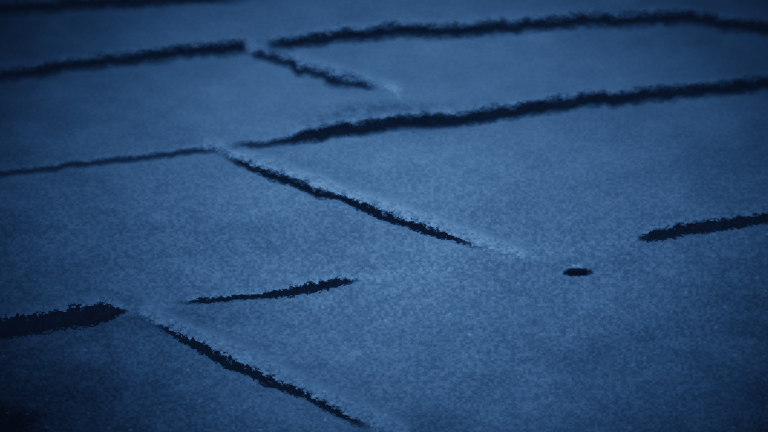
Reproduce this texture procedurally as a Shadertoy shader.

```glsl
// Frosted paving slabs at dusk, with blurred distance and rime along the joints.

float hash(vec2 p) {
    vec3 q = fract(vec3(p.xyx) * 0.1031);
    q += dot(q, q.yzx + 33.33);
    return fract((q.x + q.y) * q.z);
}

float noise(vec2 p) {
    vec2 i = floor(p), f = fract(p);
    f = f * f * (3.0 - 2.0 * f);
    return mix(mix(hash(i), hash(i + vec2(1, 0)), f.x),
               mix(hash(i + vec2(0, 1)), hash(i + vec2(1, 1)), f.x), f.y);
}

float fbm(vec2 p) {
    float sum = 0.0, amp = 0.5;
    for (int i = 0; i < 4; i++) {
        sum += amp * noise(p);
        p = mat2(1.6, 1.2, -1.2, 1.6) * p + 7.3;
        amp *= 0.5;
    }
    return sum;
}

float band(float x, float a, float b, float soft) {
    return smoothstep(a - soft, a + soft, x) * (1.0 - smoothstep(b - soft, b + soft, x));
}

// Dark gap of half-width w around d = 0, with a frosted lip of the given height above it.
float groove(float tone, float base, float d, float w, float lip, float blur, float grain, float mask) {
    float rough = (grain - 0.5) * (0.5 * lip + 0.5 * w);
    float rime = band(d + rough, w * 0.3, w + lip, blur + 0.25 * lip);
    tone = mix(tone, base * (0.8 + 0.55 * grain) + 0.15, rime * mask * 0.75);
    float gap = 1.0 - smoothstep(max(w - blur, 0.0), w + blur, abs(d + rough));
    return mix(tone, 0.1 + 0.12 * base * grain, gap * mask * 0.92);
}

// Joint running down to the right; its gap breaks up along the way.
float crossJoint(float tone, float base, vec2 p, vec2 a, vec2 b, float w, float lip, float blur, float grain) {
    vec2 ab = b - a;
    float along = dot(p - a, ab) / dot(ab, ab);
    float d = dot(p - a, normalize(vec2(-ab.y, ab.x)));
    float clump = noise(vec2(along * 14.0, a.x * 9.0));
    d += 0.008 * (clump - 0.5);
    float mask = band(along, 0.0, 1.0, 0.02);
    float rough = (grain - 0.5) * lip * 0.9;
    float ridge = band(d + rough, -0.2 * lip, lip * (0.6 + 0.5 * clump), blur + 0.004);
    float gapWidth = w * band(along, 0.1, 0.8, 0.12) * (0.45 + 0.9 * clump);
    float gap = 1.0 - smoothstep(max(gapWidth - blur, 0.0), gapWidth + blur, abs(d + 0.5 * lip + 0.5 * rough));
    tone = mix(tone, 0.2, gap * mask * smoothstep(0.0, 0.006, gapWidth) * 0.9);
    return mix(tone, base * (0.85 + 0.55 * grain) + 0.3, ridge * mask * 0.8);
}

// Frosty blue ramp; tone runs from 0 (black gap) to about 6 (lit rime).
vec3 frostRamp(float tone) {
    return vec3(0.02, 0.04, 0.09) + tone * vec3(0.021, 0.069, 0.119)
         + tone * tone * vec3(0.007, 0.003, -0.002);
}

void mainImage(out vec4 fragColor, in vec2 fragCoord) {
    vec2 p = fragCoord / iResolution.y;
    p.x += 0.5 * (16.0 / 9.0 - iResolution.x / iResolution.y);
    float x = p.x;

    // Focus lies on the near joint, falling off with distance
    float focus = 1.0 - smoothstep(0.35, 0.85, p.y);
    float blur = 0.0035 + 0.012 * smoothstep(0.35, 0.95, p.y) + 0.003 * smoothstep(0.2, 0.0, p.y);
    float coarse = fbm(p * vec2(55, 75));
    float fine = fbm(p * vec2(150, 190));
    float grain = clamp(mix(coarse, fine, 0.25 + 0.5 * focus) * 1.6 - 0.25, 0.0, 1.0);

    // Pool of light over the slabs
    vec2 q = (p - vec2(0.93, 0.54)) / vec2(0.89, 0.5);
    float base = max(4.75 - 2.6 * q.x * q.x - 1.4 * q.y * q.y, 0.35);
    float tone = base + 0.9 * (fbm(p * vec2(5, 11)) - 0.47) + 0.5 * (fbm(p * vec2(16, 34)) - 0.47);
    tone += (fine - 0.47) * (0.35 + 1.5 * focus) * (0.3 + 0.2 * base);

    // Long joints, each a height over x
    float wobble = 0.012 * (noise(vec2(x * 11.0, 2.0)) - 0.5) + 0.006 * (noise(vec2(x * 31.0, 5.0)) - 0.5);
    float top = p.y - 0.975 - 0.06 * x - wobble;
    float far = p.y - 0.82 - 0.148 * x + 0.04 * x * x + 0.15 * max(x - 1.6, 0.0) - wobble;
    float middle = p.y - 0.592 - 0.12 * x - 0.008 * band(x, 0.6, 1.5, 0.2) - wobble;
    float near = p.y - 0.236 - 0.145 * x + 0.008 * band(x, 0.5, 1.5, 0.2) - wobble * 0.7;

    tone -= 0.5 * band(x, -1.0, 0.5, 0.2) * (1.0 - smoothstep(-0.02, 0.0, near));
    tone = groove(tone, base, top, 0.010, 0.010, blur, grain, band(x, -1.0, 0.55, 0.1));
    tone = groove(tone, base, far, 0.011, 0.012, blur, grain, 1.0 - 0.8 * band(x, 0.57, 0.62, 0.015));
    tone = crossJoint(tone, base, p, vec2(0.567, 0.893), vec2(0.93, 0.787), 0.014, 0.020, blur, grain);

    // Swollen rime on the middle joint
    vec2 m = (p - vec2(0.90, 0.725)) / vec2(0.23, 0.048);
    float mound = 1.0 - smoothstep(0.5, 1.1, length(m));
    tone = mix(tone, base * (0.55 + 0.5 * grain), mound * 0.75);
    float middleWidth = 0.005 + 0.010 * band(x, 0.68, 2.0, 0.04);
    tone = groove(tone, base, middle, middleWidth, 0.009, blur * 0.85, grain, 0.75 + 0.25 * smoothstep(0.6, 0.7, x));
    tone = crossJoint(tone, base, p, vec2(0.475, 0.666), vec2(1.215, 0.402), 0.011, 0.027, blur * 0.8, grain);

    // Near joint: open at both ends, closed by frost between
    float nearWidth = 0.024 * band(x, -1.0, 0.27, 0.04) + 0.006 * band(x, 0.43, 0.82, 0.04)
                    + 0.005 * band(x, 0.64, 0.79, 0.05) + 0.013 * band(x, 1.49, 2.0, 0.03);
    tone = groove(tone, base, near, nearWidth, 0.010 + 0.6 * nearWidth, blur, grain, smoothstep(0.0, 0.006, nearWidth));
    tone += 0.6 * grain * exp(-abs(near) * 120.0) * band(x, 0.8, 1.5, 0.05);
    tone = crossJoint(tone, base, p, vec2(0.324, 0.280), vec2(0.94, -0.012), 0.012, 0.034, blur, grain);

    // Scattered crystals on the near slabs
    vec2 cell = p * vec2(42, 60), id = floor(cell);
    vec2 spot = fract(cell) - 0.3 - 0.4 * vec2(hash(id), hash(id + 17.0));
    float crystal = step(0.9, hash(id + 41.0)) * (1.0 - smoothstep(0.05, 0.28, length(spot)));
    tone += crystal * (0.2 + grain) * 0.7 * (1.0 - smoothstep(0.0, 0.08, near));

    // Loose pebble with a frosted crown
    vec2 s = p - vec2(1.336, 0.370);
    tone = mix(tone, 0.3, 1.0 - smoothstep(0.6, 1.2, length(s / vec2(0.036, 0.010)) + 0.4 * (grain - 0.5)));
    tone += 1.4 * grain * (1.0 - smoothstep(0.4, 1.2, length((s - vec2(-0.006, 0.011)) / vec2(0.020, 0.009))));

    fragColor = vec4(frostRamp(clamp(tone, 0.0, 6.5)), 1.0);
}
```
